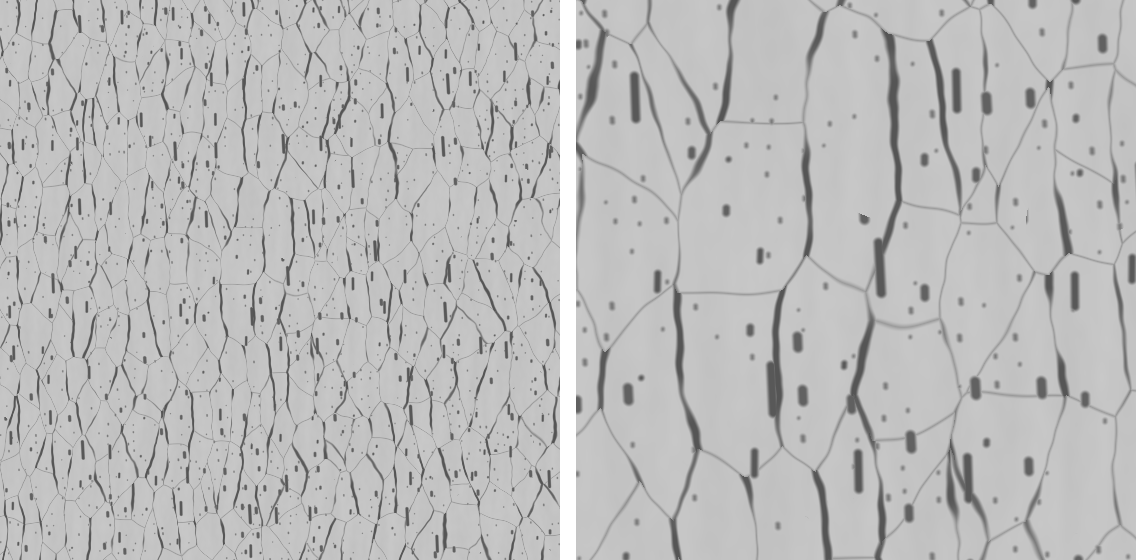
Left: the whole. Right: its middle third, enlarged.
Reproduce this texture procedurally as a Shadertoy shader.

```glsl
// Polished metal micrograph: upright grains, broken dark boundaries and scattered pits.

const vec2 GRAIN_GRID = vec2(25.0, 14.0);
const float METAL_GREY = 0.768;
const float INK_GREY = 0.31;

float hash1(vec2 p) {
    vec3 h = fract(p.xyx * 0.1031);
    h += dot(h, h.yzx + 33.33);
    return fract((h.x + h.y) * h.z);
}

vec2 hash2(vec2 p) {
    return vec2(hash1(p + 17.3), hash1(p + 71.9));
}

float cornerSlope(vec2 corner, vec2 offset) {
    float angle = 6.28318 * hash1(corner + 131.0);
    return dot(vec2(cos(angle), sin(angle)), offset);
}

// Gradient noise, roughly -0.7 to 0.7
float gradientNoise(vec2 p) {
    vec2 i = floor(p), f = fract(p);
    vec2 u = f * f * f * (f * (f * 6.0 - 15.0) + 10.0);
    vec2 e = vec2(1.0, 0.0);
    float low = mix(cornerSlope(i, f), cornerSlope(i + e, f - e), u.x);
    float high = mix(cornerSlope(i + e.yx, f - e.yx), cornerSlope(i + 1.0, f - 1.0), u.x);
    return mix(low, high, u.y);
}

float coverage(float dist, float soft) {
    return 1.0 - smoothstep(-soft, soft, dist);
}

// Seed of a grain: offset from q, and weighted squared distance; missing seeds are far away
vec3 grainSeed(vec2 cell, vec2 q) {
    vec2 offset = cell + 0.5 + 0.92 * (hash2(cell) - 0.5) - q;
    float weight = 0.35 * hash1(cell + 211.0);
    float missing = step(0.8, hash1(cell + 307.0)) * 1000.0;
    return vec3(offset, dot(offset, offset) - weight + missing);
}

// Ink of the grain boundaries: steep ones are thick and broken, the others are hairlines
float boundaryInk(vec2 q, vec2 grid, float patchiness, float soft) {
    vec2 home = floor(q), nearestCell = home;
    vec3 nearest = vec3(0.0, 0.0, 500.0);
    for (int y = -2; y <= 2; y++)
    for (int x = -2; x <= 2; x++) {
        vec2 cell = home + vec2(x, y);
        vec3 seed = grainSeed(cell, q);
        if (seed.z < nearest.z) {
            nearest = seed;
            nearestCell = cell;
        }
    }
    float ink = 0.0;
    for (int y = -3; y <= 3; y++)
    for (int x = -3; x <= 3; x++) {
        vec2 cell = home + vec2(x, y);
        vec3 seed = grainSeed(cell, q);
        if (cell == nearestCell || seed.z > 500.0) continue;
        vec2 slope = 2.0 * (seed.xy - nearest.xy) * grid;
        float dist = (seed.z - nearest.z) / length(slope);
        float steep = smoothstep(0.78, 0.97, abs(normalize(slope).x));
        float edgeBias = 0.6 * (hash1(cell + nearestCell + 401.0) - 0.42);
        float thick = steep * smoothstep(-0.2, 0.28, patchiness + edgeBias);
        float halfWidth = mix(0.0004, 0.0025, thick);
        float strength = mix(0.5, 0.95, thick);
        ink = max(ink, strength * coverage(dist - halfWidth, soft));
    }
    return ink;
}

// One upright rounded pit per chosen cell
float pitInk(vec2 p, float count, float share, float radius, float reach, float soft) {
    vec2 cell = floor(p * count);
    vec2 key = cell + count * 3.0;
    vec2 d = p - (cell + 0.25 + 0.5 * hash2(key)) / count;
    float size = hash1(key + 503.0);
    d.x += 0.12 * (size - 0.5) * d.y;
    d.y -= clamp(d.y, -reach * size, reach * size);
    float present = step(hash1(key + 601.0), share);
    return present * coverage(length(d) - radius * mix(0.6, 1.1, size), soft);
}

void mainImage(out vec4 fragColor, in vec2 fragCoord) {
    vec2 p = fragCoord / iResolution.y;
    float soft = max(0.0015, 0.7 / iResolution.y);

    // Uneven grain size, finer at the left, with jogged edges
    vec2 warped = p;
    warped.x -= 0.13 * (1.0 - p.x) * (1.0 - p.x);
    warped += vec2(0.03, 0.035) * gradientNoise(p * 5.0 + 9.0);
    warped.x += 0.008 * gradientNoise(p * vec2(24.0, 20.0));
    warped.x += 0.002 * gradientNoise(p * vec2(70.0, 75.0));
    warped.y += 0.010 * gradientNoise(p * 22.0 + 40.0);
    float patchiness = gradientNoise(p * vec2(17.0, 21.0) + 63.0);
    float ink = boundaryInk(warped * GRAIN_GRID, GRAIN_GRID, patchiness, soft);

    // Dashes, round pits and fine specks
    float cluster = 0.5 + 0.6 * gradientNoise(p * 7.0 + 27.0);
    ink = max(ink, 0.92 * pitInk(p, 17.0, 0.42, 0.0026, 0.016, soft));
    ink = max(ink, 0.85 * pitInk(p + 0.31, 29.0, 0.65 * cluster, 0.0027, 0.004, soft));
    ink = max(ink, 0.65 * pitInk(p + 0.17, 62.0, 0.6 * cluster, 0.0013, 0.001, soft));

    // Faint upright polishing streaks
    float lean = 0.012 * gradientNoise(p * 6.0);
    float streaks = gradientNoise(vec2((p.x + lean) * 55.0, p.y * 7.0));
    float mottling = gradientNoise(p * vec2(130.0, 60.0));
    float metal = METAL_GREY + 0.022 * streaks + 0.010 * mottling;

    fragColor = vec4(vec3(mix(metal, INK_GREY, ink)), 1.0);
}
```
